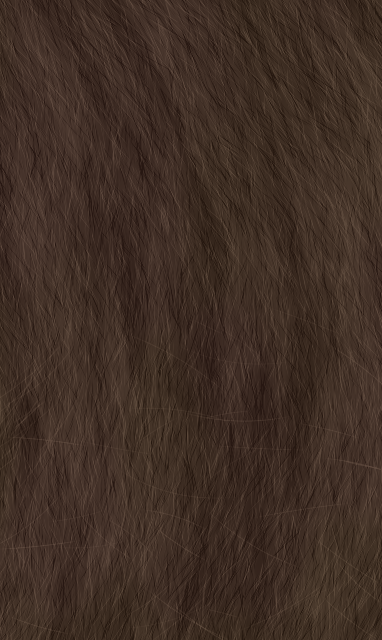
Reproduce this texture procedurally as a Shadertoy shader.

```glsl
// Dense dark brown fur: fine crossing hairs over soft locks, with pale stray hairs.

const vec3 SHADOW_BROWN = vec3(0.168, 0.110, 0.080);
const vec3 PALE_BROWN = vec3(0.345, 0.270, 0.220);
const vec3 OLIVE_SHIFT = vec3(-0.002, 0.004, -0.006);
const vec2 HAIR_CELL = vec2(0.032, 0.042);
const int HAIRS_PER_CELL = 36;
const int STRAY_COUNT = 56;

// Four random values in 0..1 from a cell and an index
vec4 hash4(vec2 cell, float index) {
    vec4 h = fract(vec4(cell.xyx, index) * vec4(0.1031, 0.1030, 0.0973, 0.1099));
    h += dot(h, h.wzxy + 33.33);
    return fract((h.xxyz + h.yzzw) * h.zywx);
}

// Cellular noise: smooth blend of random tones around scattered points
float cellTone(vec2 p, float seed) {
    vec2 base = floor(p);
    float sum = 0.0;
    float total = 0.0;
    for (int j = -1; j <= 1; j++) {
        for (int i = -1; i <= 1; i++) {
            vec2 cell = base + vec2(i, j);
            vec4 h = hash4(cell, seed);
            vec2 offset = p - cell - h.xy;
            float weight = exp(-7.0 * dot(offset, offset));
            sum += weight * h.z;
            total += weight;
        }
    }
    return sum / total - 0.5;
}

// Tilt of the fur from the vertical; positive moves right going down
float lean(vec2 p) {
    return -0.25 + 0.75 * p.y + 0.10 * sin(9.0 * p.x + 5.0 * p.y)
         + 0.07 * sin(17.0 * p.y - 12.0 * p.x);
}

// Tapered, slightly curved stroke
float stroke(vec2 p, vec2 centre, float angle, float halfLength, float bend, float width) {
    vec2 axis = vec2(sin(angle), -cos(angle));
    vec2 r = p - centre;
    float along = dot(r, axis);
    float across = dot(r, vec2(-axis.y, axis.x)) - bend * along * along;
    return (1.0 - smoothstep(0.0, width, abs(across)))
         * (1.0 - smoothstep(0.45 * halfLength, halfLength, abs(along)));
}

// Sum of light and dark hairs scattered through neighbouring cells
float hairCoat(vec2 p, float width) {
    vec2 base = floor(p / HAIR_CELL);
    float tone = 0.0;
    for (int j = -1; j <= 1; j++) {
        for (int i = -1; i <= 1; i++) {
            vec2 cell = base + vec2(i, j);
            float flow = lean((cell + 0.5) * HAIR_CELL);
            for (int k = 0; k < HAIRS_PER_CELL; k++) {
                vec4 h = hash4(cell + 40.0, float(k) + 1.0);
                vec4 g = hash4(cell + 90.0, float(k) + 31.0);
                vec2 centre = (cell + h.xy) * HAIR_CELL;
                float angle = flow + 0.62 * (h.z + g.x - 1.0);
                float halfLength = mix(0.010, 0.040, g.y);
                tone += (2.0 * h.w - 1.0)
                      * stroke(p, centre, angle, halfLength, 1.4 * (g.z - 0.5), width);
            }
        }
    }
    return tone;
}

// Soft long locks following the bend of the coat
float locks(vec2 p) {
    float u = p.x - 0.25 * p.y + 0.375 * p.y * p.y + 0.008 * sin(14.0 * p.y + 9.0 * p.x);
    return 0.32 * cellTone(vec2(10.0 * u, 3.0 * p.y), 3.0)
         + 0.29 * cellTone(vec2(26.0 * u, 5.0 * p.y), 7.0)
         + 0.22 * cellTone(vec2(60.0 * u, 9.0 * p.y), 12.0);
}

// Long pale hairs lying across the lower coat, steeper near the left edge
float strayHairs(vec2 p, float aspect, float width) {
    float tone = 0.0;
    for (int i = 0; i < STRAY_COUNT; i++) {
        vec4 h = hash4(vec2(i, 5.0), 17.0);
        vec4 g = hash4(vec2(i, 23.0), 51.0);
        bool tuft = i % 4 == 0;
        vec2 centre = tuft ? vec2(0.10 * h.x, mix(0.27, 0.43, h.y))
                           : vec2(aspect * h.x, mix(0.02, 0.50, h.y * h.y));
        float angle = tuft ? mix(-0.95, -0.55, h.z) : 1.57 + 1.5 * (h.z - 0.5);
        float bend = tuft ? -2.2 * g.x : 4.0 * (g.x - 0.5);
        tone += mix(0.14, 0.42, g.y)
              * stroke(p, centre, angle, mix(0.03, 0.11, g.z), bend, width);
    }
    return tone;
}

void mainImage(out vec4 fragColor, in vec2 fragCoord) {
    vec2 p = fragCoord / iResolution.y;
    float aspect = iResolution.x / iResolution.y;
    float width = max(0.00125, 0.64 / iResolution.y);

    // Broad light and shade
    float tone = 0.45 + locks(p);
    tone += 0.14 * stroke(p, vec2(0.45, 0.72), 0.25, 0.30, 0.0, 0.016);
    tone += 0.09 * stroke(p, vec2(0.16, 0.82), 0.48, 0.30, 0.0, 0.12);
    tone -= 0.13 * stroke(p, vec2(0.36, 0.86), 0.10, 0.30, 0.0, 0.09);
    tone -= 0.13 * stroke(p, vec2(0.07, 0.37), -0.35, 0.10, 0.0, 0.04);

    // Fine hairs and strays
    tone += 0.36 * hairCoat(p, width);
    tone += strayHairs(p, aspect, width * 1.3);

    vec3 color = mix(SHADOW_BROWN, PALE_BROWN, clamp(tone, -0.1, 1.1));
    color += OLIVE_SHIFT * 2.0 * cellTone(vec2(7.0, 4.0) * p, 29.0);
    fragColor = vec4(color, 1.0);
}
```
